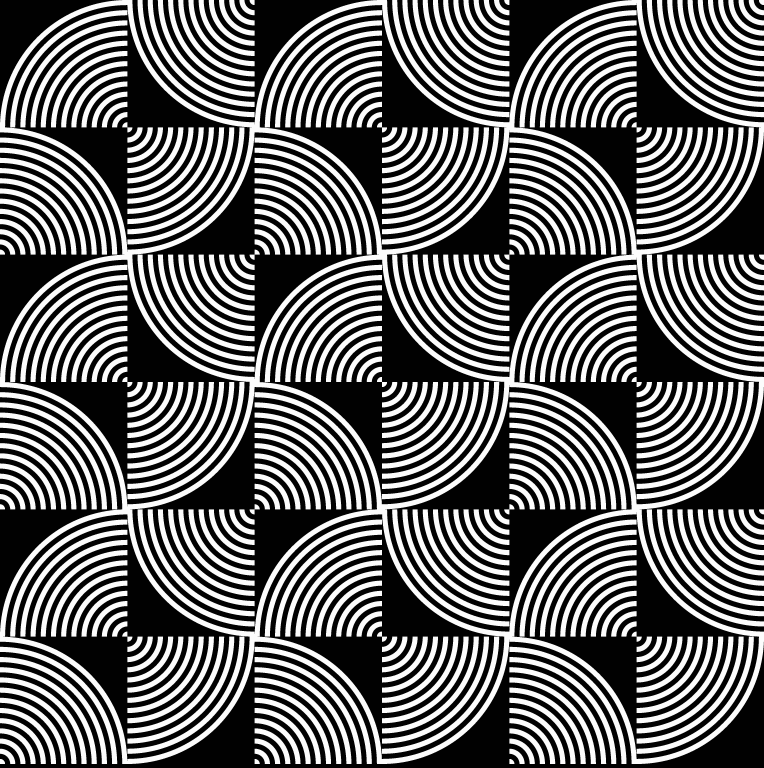
A Shadertoy shader for this pattern:

```glsl
// Six by six grid of striped quarter discs that turn from cell to cell, white on black.

// White coverage at p, measured in cells from the top left corner, y up.
float stripedQuarterDisc(vec2 p) {
    vec2 cell = floor(p);
    // Swapping the row and column parities turns the disc through all four corners.
    vec2 corner = mod(cell.yx, 2.0);
    float ring = 12.5 * distance(p - cell, corner);
    float stripe = step(fract(ring), 0.5);
    float disc = step(ring, 12.5);
    float insideGrid = step(-6.0, p.y);
    return stripe * disc * insideGrid;
}

void mainImage(out vec4 fragColor, in vec2 fragCoord) {
    float cellsPerPixel = 6.0 / iResolution.x;

    // Average a grid of subsamples to smooth both the arcs and the cell borders.
    const int SAMPLES = 5;
    float coverage = 0.0;
    for (int j = 0; j < SAMPLES; j++) {
        for (int i = 0; i < SAMPLES; i++) {
            vec2 offset = (vec2(i, j) + 0.5) / float(SAMPLES) - 0.5;
            vec2 fromTopLeft = fragCoord + offset - vec2(0.0, iResolution.y);
            coverage += stripedQuarterDisc(fromTopLeft * cellsPerPixel);
        }
    }
    coverage /= float(SAMPLES * SAMPLES);

    fragColor = vec4(vec3(mix(0.005, 0.99, coverage)), 1.0);
}
```
